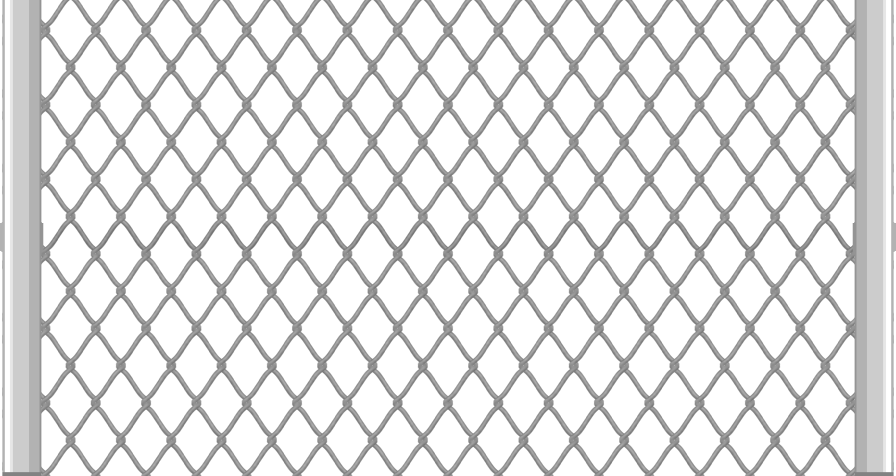
Reproduce this pattern procedurally as a Shadertoy shader.

```glsl
// A chain-link fence of hooked zigzag wires between two banded metal posts.
// Space folds around each knot column, where two mirrored strands are drawn
// with their overlap swapping above and below the knot.

const vec2 CELL = vec2(0.05286, 0.07833); // spacing of knot columns and rows

float grain(vec2 p) {
    return sin(p.x * 310.0 + 2.0 * sin(p.y * 170.0)) * sin(p.y * 270.0 + 1.7 * sin(p.x * 130.0));
}

// Lays one strand over the colour; side is +1 right of the knot, -1 left.
vec3 layStrand(vec3 below, vec2 local, float side, vec2 p, float pixel) {
    float w = abs(local.y);
    float root = sqrt(w * w + 0.004);
    float hook = 0.16 * exp(-40.0 * w * w);
    float bend = root - hook;
    float slope = (w / root + 80.0 * w * hook) * CELL.x / CELL.y;
    float offset = (local.x - side * bend) * CELL.x / sqrt(1.0 + slope * slope);

    // Round wire, lit a little from above
    float across = offset / 0.0051;
    float upward = -side * across * clamp(local.y * 8.0, -1.0, 1.0);
    float shade = 0.49 + 0.16 * exp(-3.0 * pow(upward - 0.2, 2.0));
    shade += 0.025 * grain(p) - 0.07 * exp(-w * w * 90.0);
    shade -= 0.04 * smoothstep(0.035, 0.02, abs(p.y - 0.002));
    float cover = smoothstep(0.75, -0.75, (abs(offset) - 0.0051) / pixel);
    return mix(below, vec3(shade), cover);
}

vec3 mesh(vec2 p, float pixel) {
    vec2 grid = (p + vec2(0.0, 0.033)) / CELL;
    float column = floor(grid.x + 0.5);
    vec2 local = vec2(grid.x - column, mod(grid.y - column + 1.0, 2.0) - 1.0);
    float top = local.y > 0.0 ? 1.0 : -1.0;
    vec3 color = layStrand(vec3(1.0), local, -top, p, pixel);
    return layStrand(color, local, top, p, pixel);
}

float rise(float edge, float x, float pixel) {
    return smoothstep(-0.6, 0.6, (x - edge) / pixel);
}

// Vertical bands, measured inward from the outer edge of the canvas
vec3 addPost(vec3 color, float inset, float y, float pixel) {
    float collar = rise(-0.028, y, pixel) * rise(-0.032, -y, pixel);
    float tone = mix(0.70, 1.0, rise(0.010, inset, pixel));
    tone = mix(tone, 0.90, rise(0.021, inset, pixel));
    tone = mix(tone, 0.80, rise(0.027, inset, pixel));
    tone = mix(tone, 0.70, rise(0.061, inset, pixel));
    tone = mix(tone, 0.58, rise(0.083, inset, pixel));
    tone = mix(tone, 0.51, rise(0.492, -y, pixel));
    float outer = rise(0.005 - 0.007 * collar, inset, pixel);
    float inner = rise(0.087 + 0.004 * collar, inset, pixel);
    color = mix(color, vec3(1.0), 1.0 - rise(0.005, inset, pixel));
    return mix(color, vec3(tone), outer * (1.0 - inner));
}

void mainImage(out vec4 fragColor, in vec2 fragCoord) {
    float pixel = 1.0 / iResolution.y;
    vec2 p = (fragCoord - 0.5 * iResolution.xy) * pixel;
    float inset = 0.5 * iResolution.x * pixel - abs(p.x);
    vec3 color = addPost(mesh(p, pixel), inset, p.y, pixel);
    fragColor = vec4(color, 1.0);
}
```
